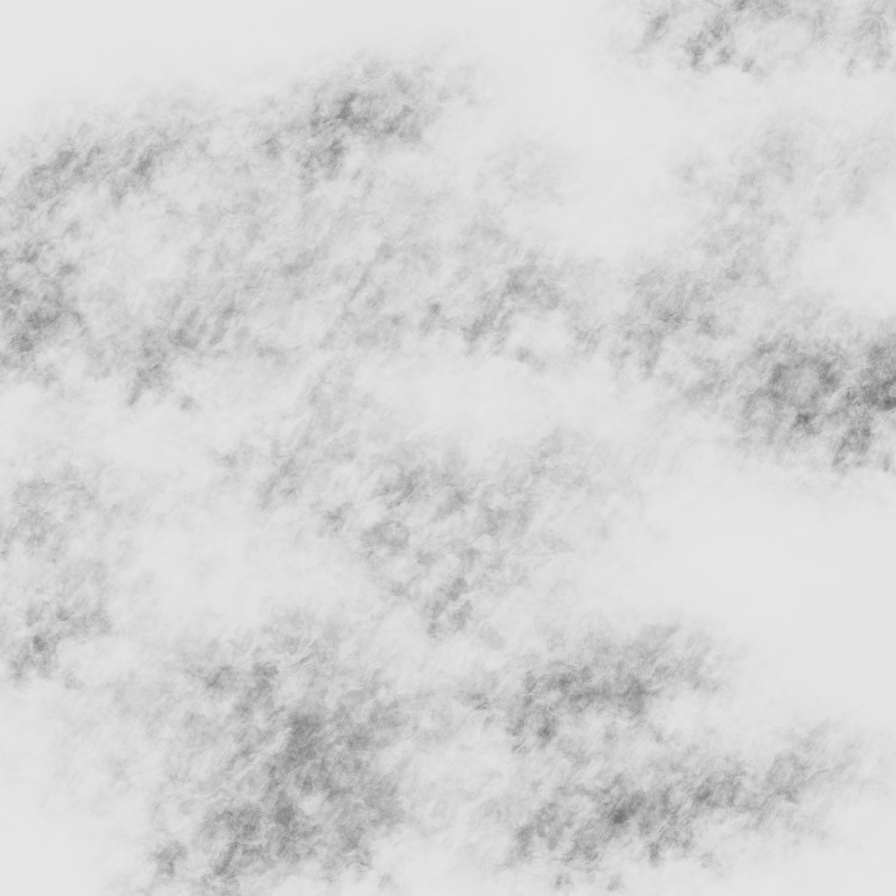
Give the GLSL for this texture, as a three.js fragment shader.

```glsl
// Soft grey smoke smudges, dabbed in drifting clusters over pale paper.
varying vec2 vUv;

const vec3 PAPER = vec3(0.901);
const vec3 INK = vec3(0.38);
const float COLUMNS = 8.0;
const float ROWS = 9.0;
const float DAB_REACH = 0.2;

float hash(vec2 p) {
  return fract(sin(dot(p, vec2(127.1, 311.7))) * 43758.5453);
}

float valueNoise(vec2 p) {
  vec2 cell = floor(p);
  vec2 f = fract(p);
  vec2 s = f * f * (3.0 - 2.0 * f);
  float low = mix(hash(cell), hash(cell + vec2(1.0, 0.0)), s.x);
  float high = mix(hash(cell + vec2(0.0, 1.0)), hash(cell + vec2(1.0)), s.x);
  return mix(low, high, s.y);
}

float fbm(vec2 p, float gain) {
  float sum = 0.0;
  float total = 0.0;
  float weight = 1.0;
  for (int i = 0; i < 4; i++) {
    sum += weight * valueNoise(p);
    total += weight;
    p = mat2(1.6, 1.2, -1.2, 1.6) * p + 3.7;
    weight *= gain;
  }
  return sum / total;
}

vec2 rotate(vec2 p, float angle) {
  float c = cos(angle);
  float s = sin(angle);
  return vec2(c * p.x + s * p.y, c * p.y - s * p.x);
}

float softEllipse(vec2 p, vec2 center, vec2 radius, float tilt) {
  vec2 q = rotate(p - center, tilt) / radius;
  return exp(-dot(q, q));
}

// One dab: a ragged slanting cloud with a few upright smudges below it.
float dab(vec2 p) {
  vec2 warp = vec2(fbm(p * 45.0 + 11.0, 0.7), fbm(p * 45.0 + 47.0, 0.7)) - 0.5;
  vec2 q = p + warp * 0.034;
  float clumps = smoothstep(0.25, 0.72, fbm(p * vec2(30.0, 38.0) + 5.0, 0.65));
  float body = softEllipse(q, vec2(-0.005, 0.012), vec2(0.085, 0.045), 0.3);
  float fringe = softEllipse(q, vec2(0.01, 0.0), vec2(0.12, 0.08), 0.2);
  float smudges = softEllipse(q, vec2(-0.023, -0.029), vec2(0.011, 0.022), 0.0);
  smudges += 0.8 * softEllipse(q, vec2(0.007, -0.020), vec2(0.009, 0.017), -0.3);
  smudges += 0.9 * softEllipse(q, vec2(0.041, -0.048), vec2(0.008, 0.016), 0.4);
  smudges += 0.5 * softEllipse(q, vec2(0.072, 0.013), vec2(0.013, 0.018), 0.3);
  smudges += 0.4 * softEllipse(q, vec2(-0.060, 0.003), vec2(0.016, 0.015), 0.0);
  return body * mix(0.15, 0.33, clumps) + fringe * 0.09 * clumps + smudges * 0.25;
}

// How strongly dabs may land at a place: low inside the clear openings.
float coverage(vec2 p) {
  float clear = softEllipse(p, vec2(0.64, 0.78), vec2(0.10, 0.30), 0.0);
  clear += softEllipse(p, vec2(0.88, 0.34), vec2(0.25, 0.13), 0.0);
  clear += softEllipse(p, vec2(0.06, 0.56), vec2(0.15, 0.06), 0.0);
  clear += softEllipse(p, vec2(0.03, 0.03), vec2(0.16, 0.16), 0.0);
  clear += smoothstep(0.82, 0.94, p.y) * smoothstep(0.75, 0.6, p.x);
  return 1.0 - smoothstep(0.2, 0.75, clear);
}

// Light left after every nearby dab has veiled the paper.
float transmittance(vec2 p, float grain) {
  float light = 1.0;
  for (float row = 0.0; row < ROWS; row++) {
    for (float column = 0.0; column < COLUMNS; column++) {
      vec2 cell = vec2(column, row);
      vec2 jitter = vec2(hash(cell + 2.3), hash(cell + 8.9));
      vec2 center = (cell + jitter) / vec2(COLUMNS, ROWS);
      vec2 offset = p - center;
      float reach = length(offset);
      if (reach < DAB_REACH) {
        float strength = mix(0.1, 1.1, hash(cell + 17.1)) * coverage(center);
        float fade = 1.0 - smoothstep(0.12, DAB_REACH, reach);
        light *= 1.0 - clamp(dab(offset) * strength * fade * grain, 0.0, 1.0);
      }
    }
  }
  return light;
}

// Uneven ink: fibres and thin veins up to the right, broken by fine speckle.
float inkGrain(vec2 p) {
  float bend = 1.5 * fbm(p * 40.0, 0.5);
  vec2 along = rotate(p, 0.65);
  float fibre = smoothstep(0.2, 0.8, fbm(along * vec2(30.0, 56.0) + bend, 0.75));
  float ridge = 1.0 - abs(2.0 * fbm(along * vec2(36.0, 70.0) + bend + 9.0, 0.6) - 1.0);
  float speckle = fbm(p * 120.0, 0.8);
  return (mix(0.4, 1.45, fibre) + 0.3 * pow(ridge, 8.0)) * mix(0.4, 1.6, speckle);
}

void main() {
  float haze = 0.012 * fbm(vUv * 4.0, 0.5);
  float light = transmittance(vUv, inkGrain(vUv)) - haze;
  gl_FragColor = vec4(mix(INK, PAPER, light), 1.0);
}
```
